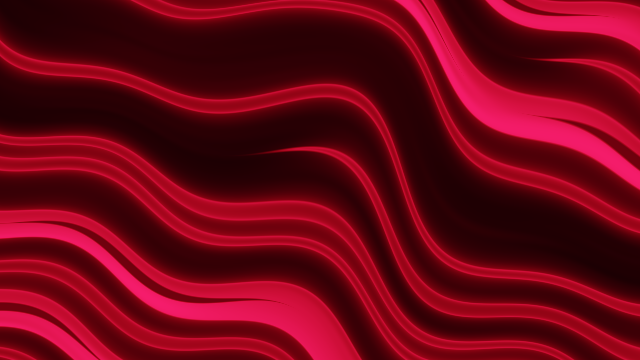
Give the GLSL for this background, as a Shadertoy shader.

```glsl
// Glowing crimson ribbons flowing diagonally over a near-black ground.
#define UNITS 432.0        // design units per canvas height
#define TILT 0.436         // downward slope of the flow, radians
#define WAVELENGTH 580.0   // length of the long swell
#define SPACING 56.0       // distance between ribbons
#define THIN 7.0           // half width of a narrow ribbon
#define WIDE 24.0          // half width of a broad ribbon
#define GLOW_REACH 9.0     // falloff length of the halo
#define GLOW_POWER 0.40    // halo strength at a ribbon edge
#define RIM 0.92           // red level of the bright edges
#define GROUND 0.075       // darkest red level

float hash(vec2 p) {
    return fract(sin(dot(p, vec2(127.1, 311.7))) * 43758.5);
}

float noise(vec2 p) {
    vec2 cell = floor(p), f = fract(p);
    f = f * f * (3.0 - 2.0 * f);
    return mix(mix(hash(cell), hash(cell + vec2(1, 0)), f.x),
               mix(hash(cell + vec2(0, 1)), hash(cell + vec2(1, 1)), f.x), f.y);
}

// Sideways shift of the flow line labelled w at distance u along the tilt
float swell(float u, float w) {
    float phase = 6.28319 * (u - 70.0) / WAVELENGTH;
    float longAmp = 10.0 + 46.0 * smoothstep(-240.0, -110.0, w)
                  * (1.0 - 0.85 * smoothstep(-20.0, 150.0, w));
    vec2 calm = vec2((w + 105.0) / 60.0, (u - 330.0) / 170.0);
    float shortAmp = 24.0 * (1.0 - exp(-dot(calm, calm)));
    float shortPhase = 1.27 - 0.0058 * clamp(w, -120.0, 140.0);
    return longAmp * cos(phase - 0.51) + shortAmp * cos(2.0 * phase + shortPhase);
}

// Solves v = w + swell(u, w) for the flow label w
float flowLabel(float u, float v) {
    float w = v;
    for (int k = 0; k < 12; k++) w = mix(w, v - swell(u, w), 0.7);
    return w;
}

// Broad ribbons alternate with narrow ones away from the middle
float broadness(float i) {
    float m = abs(i - 0.5);
    return step(3.0, m) * max(0.0, cos(3.14159 * (m - 3.5)));
}

float halfWidth(float i, float u) {
    float width = mix(THIN, WIDE, broadness(i));
    width *= 1.0 + 0.25 * sin(0.0078 * (u - 500.0) + 2.4 * (i - 1.0));
    // Two of the narrow ribbons grow out of a point
    if (abs(abs(i + 1.5) - 2.5) < 0.1) {
        float start = 300.0 - 52.0 * (i - 1.0);
        width *= 1.3 * smoothstep(start, start + 350.0, u);
    }
    return width;
}

// One red level drives the whole crimson-to-pink ramp
vec3 crimson(float r) {
    return vec3(r, 0.13 * pow(r, 4.0), 0.1 * r + 0.4 * pow(r, 5.0));
}

void mainImage(out vec4 fragColor, in vec2 fragCoord) {
    vec2 p = vec2(fragCoord.x, iResolution.y - fragCoord.y) * UNITS / iResolution.y;
    float u = dot(p, vec2(cos(TILT), sin(TILT)));
    float v = dot(p, vec2(-sin(TILT), cos(TILT)));
    float w = flowLabel(u, v);
    float soft = max(1.2, 0.7 * fwidth(w));

    // Dark ground with faint streaks along the flow
    float streak = noise(vec2(w / 9.0, u / 160.0));
    float level = GROUND + 0.10 * noise(vec2(w / 40.0 + 7.0, u / 200.0)) + 0.04 * streak;

    // Halos add up, ribbon bodies cover them
    float body = 0.0, cover = 0.0;
    for (float i = -7.0; i <= 8.0; i++) {
        if (i == -1.0) continue; // quiet valley
        float centre = SPACING * i - 24.0 * step(abs(i - 3.0), 0.5);
        float width = halfWidth(i, u);
        float offset = w - centre;
        float inside = width - abs(offset);
        float broad = broadness(i);

        level += GLOW_POWER * smoothstep(0.0, 4.0, width)
               * exp(-max(-inside, 0.0) / GLOW_REACH);

        // Bright rims around a fill that fades towards the upper side
        float side = 0.5 - 0.5 * offset / max(width, 1.0);
        float fill = mix(0.60, 0.93 - 0.22 * side * side, broad) + 0.10 * (streak - 0.5);
        float tone = mix(fill, RIM, exp(-max(inside, 0.0) / 2.2));

        // Dark crease splitting the broad ribbons
        float crease = 2.0 + 3.5 * sin(u / 75.0 + i);
        float split = smoothstep(soft, -soft, abs(offset + 2.0) - crease);
        tone = mix(tone, 0.36, 0.85 * broad * split);

        float mask = smoothstep(-soft, soft, inside) * smoothstep(0.0, 1.5, width);
        body = mix(body, tone, mask);
        cover = max(cover, mask);
    }
    level = mix(min(level, 0.7), body / max(cover, 0.001), cover);
    fragColor = vec4(crimson(clamp(level, 0.0, 0.96)), 1.0);
}
```
